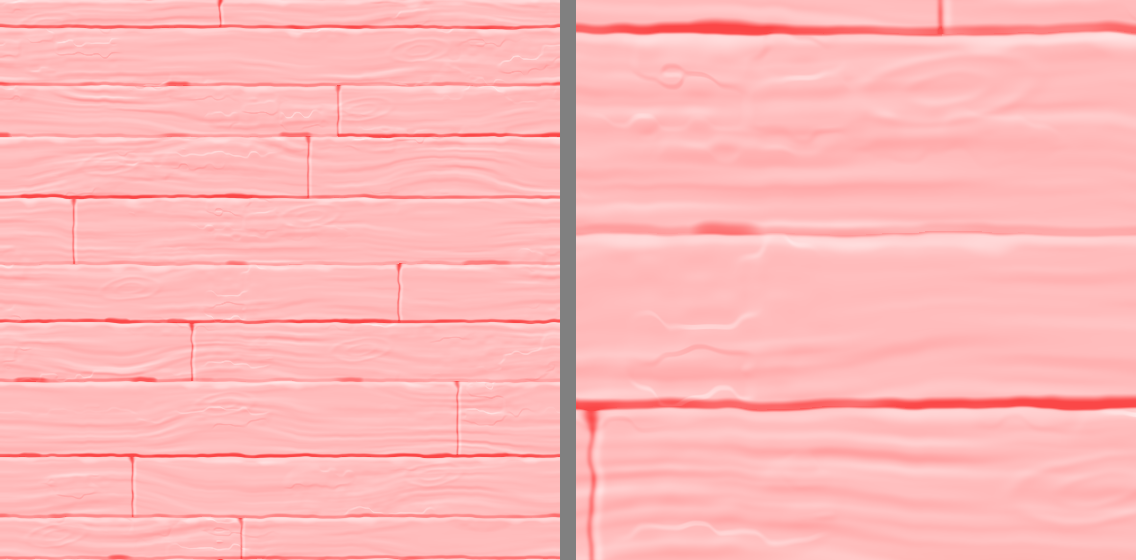
Left, the full canvas; right, a detail of the centre.
Give the GLSL for this texture map, as a WebGL 1 fragment shader.

```glsl
precision highp float;
// Ten rows of pink painted planks with staggered butt joints, worn edges and knots.
// Seams are shaded from signed distances; wood grain is an embossed height field.
// All noise wraps across x and planks wrap down y, so the tile is seamless.

uniform vec2 u_resolution;

const float ROWS = 10.0;

float hash(vec2 p) {
  return fract(sin(dot(p, vec2(127.1, 311.7))) * 43758.5);
}

// Value noise whose lattice repeats every "period" cells in x.
float noise(vec2 p, float period) {
  vec2 i = floor(p);
  vec2 f = p - i;
  f = f * f * f * (f * (f * 6.0 - 15.0) + 10.0);
  float x0 = mod(i.x, period);
  float x1 = mod(i.x + 1.0, period);
  return mix(mix(hash(vec2(x0, i.y)), hash(vec2(x1, i.y)), f.x),
             mix(hash(vec2(x0, i.y + 1.0)), hash(vec2(x1, i.y + 1.0)), f.x), f.y);
}

float pick(float i, vec4 a, vec4 b, vec4 c) {
  vec4 group = i < 4.0 ? a : (i < 8.0 ? b : c);
  return dot(group, vec4(equal(vec4(0.0, 1.0, 2.0, 3.0), vec4(mod(i, 4.0)))));
}

// Lower edge of a row, measured down from the top of the tile.
float lowerEdge(float row, float x) {
  float id = mod(row, ROWS);
  float base = pick(id, vec4(0.0495, 0.1523, 0.2435, 0.3529),
                    vec4(0.4714, 0.5755, 0.681, 0.8151), vec4(0.9232, 0.9974, 0.0, 0.0));
  float wobble = (noise(vec2(x * 22.0, id * 7.0 + 0.5), 22.0) - 0.5) * 0.004
               + (noise(vec2(x * 75.0, id * 9.0 + 0.5), 75.0) - 0.5) * 0.002;
  return base + floor(row / ROWS) + wobble;
}

float jointX(float id) {
  return pick(id, vec4(0.393, -1.0, 0.604, 0.551), vec4(0.1315, 0.712, 0.3425, 0.8165),
              vec4(0.236, 0.431, 0.0, 0.0));
}

float seamDepth(float id, float x) {
  float left = pick(id, vec4(0.75, 0.4, 0.25, 0.9), vec4(0.22, 0.9, 0.4, 1.0),
                    vec4(0.4, 0.4, 0.0, 0.0));
  float right = pick(id, vec4(0.8, 0.4, 0.85, 0.6), vec4(0.25, 0.9, 0.22, 1.0),
                     vec4(0.45, 0.55, 0.0, 0.0));
  return mix(left, right, step(jointX(id), x));
}

// Returns highlight in x and shadow in y; d is positive below the seam.
vec2 seam(float id, float x, float d) {
  float patches = smoothstep(0.66, 0.85, noise(vec2(x * 19.0, id * 5.0 + 40.5), 19.0));
  float ragged = noise(vec2(x * 38.0, id * 3.0 + 80.5), 38.0);
  float depth = clamp(seamDepth(id, x) * (0.75 + 0.5 * ragged) + 0.45 * patches, 0.0, 1.0);
  float width = 0.0055 + 0.003 * patches + 0.002 * ragged;
  float shadow = smoothstep(-width, -0.35 * width, d) * (1.0 - smoothstep(0.0, 0.002, d));
  float lit = smoothstep(0.0005, 0.003, d)
            * (1.0 - smoothstep(0.004, 0.008 + 0.015 * ragged * ragged, d));
  return vec2(lit * (0.6 + 0.6 * ragged), shadow * depth);
}

// Dark vertical crack with a pale lip on its right; widest at the top.
vec2 joint(float id, vec2 q) {
  float bend = (noise(vec2(q.y * 70.0, id + 120.5), 512.0) - 0.5) * 0.004;
  float d = q.x - jointX(id) - bend;
  float top = 1.0 - smoothstep(0.004, 0.016, q.y);
  float width = 0.0017 + 0.003 * top;
  float wear = noise(vec2(q.y * 90.0, id * 4.0 + 160.5), 512.0);
  float shadow = exp(-d * d / (width * width)) * (0.35 + 0.4 * wear + 0.3 * top);
  float lip = (d - 0.0045) / 0.0025;
  return vec2(exp(-lip * lip) * 0.7, shadow);
}

// Two elliptical growth rings at a hashed place on the plank.
float knot(float id, vec2 q) {
  vec2 d = q - vec2(hash(vec2(id, 3.0)), 0.03 + 0.022 * hash(vec2(id, 8.0)));
  d.x = fract(d.x + 0.5) - 0.5;
  d.y += 0.12 * d.x;
  float r = length(d / vec2(0.052, 0.019));
  return exp(-pow((r - 1.0) * 7.0, 2.0)) + 0.7 * exp(-pow((r - 0.48) * 8.0, 2.0));
}

float woodHeight(float id, vec2 q) {
  float seed = id * 23.0;
  float bend = noise(vec2(q.x * 5.0, q.y * 14.0 + seed), 5.0);
  float grain = noise(vec2(q.x * 6.0, q.y * 75.0 + bend * 4.0 + seed), 6.0);
  float fine = noise(vec2(q.x * 13.0, q.y * 150.0 + bend * 5.0 + seed), 13.0);
  float rough = noise(vec2(q.x * 64.0, q.y * 95.0 + seed), 64.0);
  float flake = noise(vec2(q.x * 15.0, q.y * 42.0 + rough * 0.7 + seed + 9.0), 15.0);
  float worn = smoothstep(0.58, 0.78, noise(vec2(q.x * 7.0, q.y * 18.0 + seed + 5.0), 7.0));
  return 0.2 * grain + 0.06 * fine + 0.045 * knot(id, q)
       + worn * (0.08 * smoothstep(0.42, 0.58, flake) + 0.07 * rough);
}

void main() {
  vec2 p = gl_FragCoord.xy / u_resolution;
  p.y = 1.0 - p.y;

  float row = 0.0;
  for (int i = 0; i < 10; i++) row += step(lowerEdge(float(i), p.x), p.y);
  float id = mod(row, ROWS);
  float above = p.y - lowerEdge(row - 1.0, p.x);
  float below = p.y - lowerEdge(row, p.x);
  vec2 q = vec2(p.x, above);

  // Light falls from above, so surfaces rising downward are pale.
  vec2 offset = vec2(0.0005, 0.0014);
  float relief = woodHeight(id, q + offset) - woodHeight(id, q - offset);
  vec2 edges = seam(mod(row - 1.0, ROWS), p.x, above) + seam(id, p.x, below) + joint(id, q);

  float shadow = min(edges.y, 1.0);
  float tone = 0.735 + relief + 0.1 * edges.x * (1.0 - shadow) - 0.45 * shadow;
  gl_FragColor = vec4(vec3(1.0 - 0.015 * shadow, vec2(clamp(tone, 0.28, 0.9))), 1.0);
}
```
